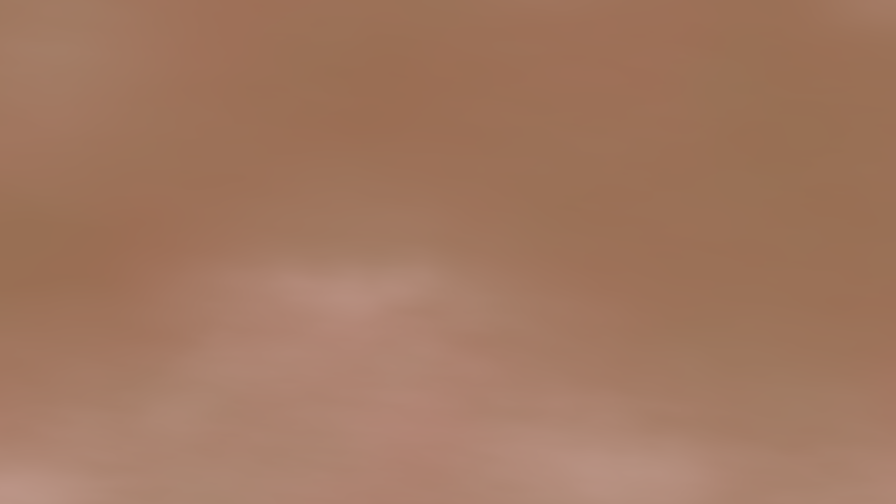
Give the GLSL for this texture, as a WebGL 2 fragment shader.

```glsl
#version 300 es
precision highp float;
// Soft, blurred field of warm brown fading down into dusty pink.
// An arched slope sets the tone, wide glows and hollows vary it, and
// stretched value noise adds faint level streaks and shifts of hue.

uniform vec2 u_resolution;
out vec4 outColor;

float hash(vec2 cell) {
    vec3 q = fract(vec3(cell.xyx) * 0.1031);
    q += dot(q, q.yzx + 33.33);
    return fract((q.x + q.y) * q.z);
}

// Value noise with quintic easing, from -1 to 1
float noise(vec2 p) {
    vec2 cell = floor(p);
    vec2 f = fract(p);
    f = f * f * f * (f * (f * 6.0 - 15.0) + 10.0);
    float low = mix(hash(cell), hash(cell + vec2(1.0, 0.0)), f.x);
    float high = mix(hash(cell + vec2(0.0, 1.0)), hash(cell + 1.0), f.x);
    return 2.0 * mix(low, high, f.y) - 1.0;
}

float fbm(vec2 p) {
    float sum = 0.0;
    float weight = 0.55;
    for (int i = 0; i < 4; i++) {
        sum += weight * noise(p);
        p = mat2(0.98, -0.17, 0.17, 0.98) * p * 1.9 + 17.3;
        weight *= 0.5;
    }
    return sum;
}

// Soft elliptical spot, 1 at its centre
float glow(vec2 p, vec2 centre, vec2 radius) {
    vec2 d = (p - centre) / radius;
    return exp(-dot(d, d));
}

// Brown through tan to pale pink
vec3 palette(float t) {
    vec3 brown = vec3(0.604, 0.430, 0.328);
    vec3 tan_ = vec3(0.648, 0.486, 0.402);
    vec3 pink = vec3(0.735, 0.578, 0.525);
    vec3 lower = mix(brown, tan_, clamp(t * 2.0, 0.0, 1.0));
    return mix(lower, pink, clamp(t * 2.0 - 1.0, 0.0, 1.0));
}

void main() {
    // Height runs 0 to 1, width 0 to 16/9
    vec2 p = gl_FragCoord.xy / u_resolution.y;
    p.x *= 1.7778 * u_resolution.y / u_resolution.x;

    // Main slope under an arched, uneven edge
    vec2 drift = p + 0.05 * vec2(fbm(p * 3.0 + 4.0), fbm(p * 3.0 + 31.0));
    float arch = 0.36 + 0.31 * glow(vec2(drift.x, 0.0), vec2(0.72, 0.0), vec2(0.44, 1.0));
    float tone = 0.10 + 0.56 * smoothstep(-0.10, 0.36, arch - drift.y);

    // Pale streak, lower patches and upper corners
    tone += 0.27 * glow(drift, vec2(0.67, 0.44), vec2(0.23, 0.050));
    tone += 0.25 * glow(drift, vec2(1.22, 0.08), vec2(0.21, 0.085));
    tone += 0.36 * glow(p, vec2(0.02, 0.01), vec2(0.16, 0.065));
    tone += 0.32 * glow(drift, vec2(0.10, 0.90), vec2(0.24, 0.22));
    tone += 0.34 * glow(p, vec2(1.77, 1.00), vec2(0.14, 0.060));
    tone += 0.16 * glow(p, vec2(1.08, 1.01), vec2(0.14, 0.045));

    // Deeper brown hollows
    tone -= 0.10 * glow(drift, vec2(0.76, 0.84), vec2(0.26, 0.12));
    tone -= 0.10 * glow(drift, vec2(1.62, 0.78), vec2(0.22, 0.30));
    tone -= 0.16 * glow(drift, vec2(0.10, 0.48), vec2(0.24, 0.13));

    // Broad mottling and fine level streaks, calmer in the brown
    float calm = mix(0.45, 1.0, smoothstep(0.10, 0.50, tone));
    tone += 0.075 * calm * fbm(p * vec2(4.0, 7.0) + 9.0);
    tone += 0.075 * calm * fbm(vec2(p.x * 6.0, p.y * 22.0 + p.x * 2.0) + 51.0);

    // Slow drift between rosy and olive
    float hue = fbm(p * vec2(2.6, 4.2) + 73.0);
    vec3 color = palette(clamp(tone, 0.0, 1.0));
    color += hue * vec3(0.014, -0.012, -0.002);

    outColor = vec4(color, 1.0);
}
```
